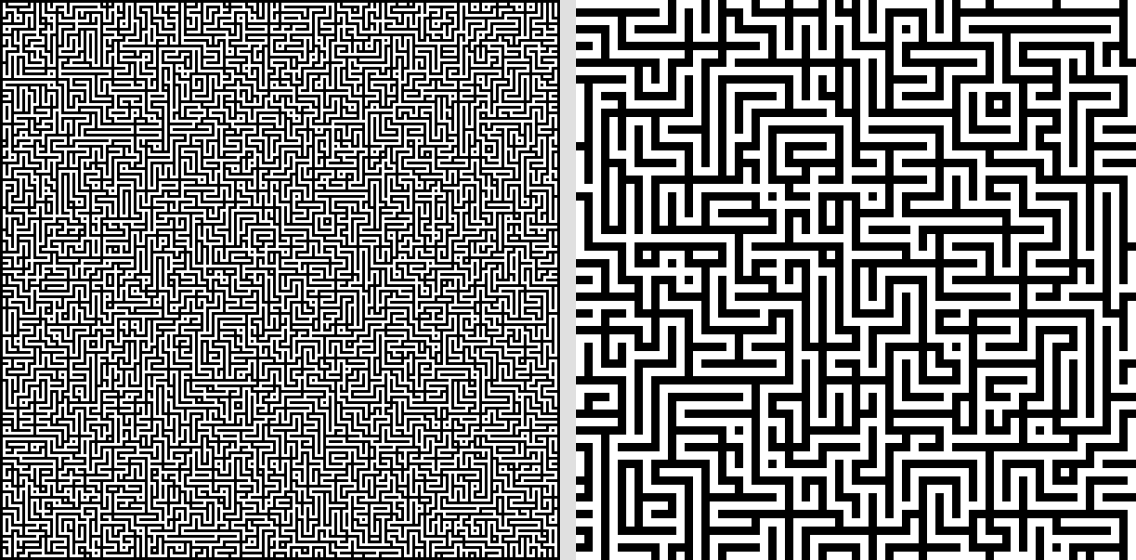
Left: the whole. Right: its middle third, enlarged.
This pattern is drawn by a WebGL 2 fragment shader. Its source:

```glsl
#version 300 es
precision highp float;
precision highp int;

uniform vec2 u_resolution;
out vec4 outColor;

const int CELLS = 100;                // corridor cells per side
const int UNITS = 2 * CELLS + 1;      // walls and corridors share one unit width
const float BEND_SHARE = 0.27;        // wall pieces bent into an L, making branches
const vec3 WALL_COLOR = vec3(0.0);
const vec3 PATH_COLOR = vec3(1.0);
const uint SALT_BEND = 2u;
const uint SALT_KEEP = 3u;
const uint SALT_TURN = 4u;

// Search window around one tree edge, one bit per node
const int WINDOW_W = 6;
const int WINDOW_H = 5;
const uint START_BIT = 1u << 14;      // node (2, 2)
const uint GOAL_BIT = 1u << 15;       // node (3, 2)
const int FLOOD_STEPS = 16;

float random(ivec2 p, uint salt) {
    uint h = uint(p.x) * 668265263u + uint(p.y) * 374761393u + salt * 97531u;
    h = (h ^ (h >> 15u)) * 739982445u;
    h = (h ^ (h >> 12u)) * 695872825u;
    h ^= h >> 15u;
    return float(h >> 8u) / exp2(24.0);
}

// Weight of the edge leaving a node along +x or +y
float edgeWeight(ivec2 node, ivec2 axis) {
    return random(node, uint(axis.y));
}

// Minimum spanning tree test: an edge belongs to the tree
// when no path of lighter edges joins its two ends
bool inTree(ivec2 node, ivec2 axis) {
    float limit = edgeWeight(node, axis);
    ivec2 side = axis.yx;
    uint along = 0u;
    uint across = 0u;
    for (int j = 0; j < WINDOW_H; j++) {
        for (int i = 0; i < WINDOW_W; i++) {
            ivec2 q = node + axis * (i - 2) + side * (j - 2);
            uint bit = 1u << uint(i + WINDOW_W * j);
            if (i < WINDOW_W - 1 && edgeWeight(q, axis) < limit) along |= bit;
            if (j < WINDOW_H - 1 && edgeWeight(q, side) < limit) across |= bit;
        }
    }
    uint row = uint(WINDOW_W);
    uint reached = START_BIT;
    for (int s = 0; s < FLOOD_STEPS; s++) {
        uint next = reached
            | ((reached & along) << 1u) | ((reached >> 1u) & along)
            | ((reached & across) << row) | ((reached >> row) & across);
        if (next == reached) break;
        reached = next;
    }
    return (reached & GOAL_BIT) == 0u;
}

bool isWall(ivec2 unit) {
    // Outer frame, corridor cells and wall posts
    if (min(unit.x, unit.y) <= 0 || max(unit.x, unit.y) >= UNITS - 1) return true;
    bool oddX = (unit.x & 1) == 1;
    bool oddY = (unit.y & 1) == 1;
    if (oddX && oddY) return false;
    if (!oddX && !oddY) return true;

    // Every gap belongs to the neighbouring post of odd parity
    ivec2 post = unit / 2;
    if (((post.x + post.y) & 1) == 0) post += oddX ? ivec2(1, 0) : ivec2(0, 1);
    ivec2 arm = unit - 2 * post;

    // A post carries a wall along the coarse tree, or across it
    bool edgeIsHorizontal = (post.x & 1) == 1;
    ivec2 axis = edgeIsHorizontal ? ivec2(1, 0) : ivec2(0, 1);
    bool wallIsHorizontal = inTree(post / 2, axis) == edgeIsHorizontal;
    bool armFollowsWall = oddX == wallIsHorizontal;
    if (random(post, SALT_BEND) >= BEND_SHARE) return armFollowsWall;

    // Bent posts keep one straight arm and turn the other
    uint salt = armFollowsWall ? SALT_KEEP : SALT_TURN;
    return (arm.x + arm.y > 0) == (random(post, salt) < 0.5);
}

void main() {
    // Box filter of the pixel footprint over the units it touches
    vec2 position = gl_FragCoord.xy / u_resolution * float(UNITS);
    vec2 footprint = float(UNITS) / u_resolution;
    vec2 corner = position - 0.5 * footprint;
    vec2 first = floor(corner + 0.0001);
    vec2 share = clamp((corner + footprint - first - 1.0) / footprint, 0.0, 1.0);

    float wall = 0.0;
    for (int j = 0; j < 2; j++) {
        for (int i = 0; i < 2; i++) {
            float weight = (i == 0 ? 1.0 - share.x : share.x)
                         * (j == 0 ? 1.0 - share.y : share.y);
            if (weight > 0.001 && isWall(ivec2(first) + ivec2(i, j))) wall += weight;
        }
    }
    outColor = vec4(mix(PATH_COLOR, WALL_COLOR, wall), 1.0);
}
```
